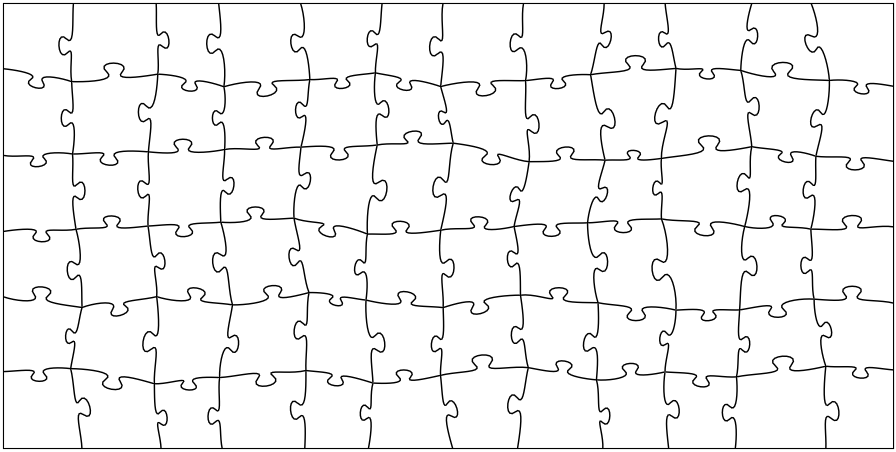
This pattern is drawn by a Shadertoy shader. Its source:

```glsl
const vec2 PIECES = vec2(12.0, 6.0);
const float MARGIN = 0.047;          // all lengths are in piece widths
const float CUT_HALF_WIDTH = 0.0098;
const float FRAME_HALF_WIDTH = 0.0075;
const float CORNER_JITTER = 0.27;
const int CURVE_STEPS = 10;

vec4 hash4(vec3 key) {
    vec4 q = fract(key.xyzx * vec4(0.1031, 0.1030, 0.0973, 0.1099));
    q += dot(q, q.wzxy + 33.33);
    return fract((q.xxyz + q.yzzw) * q.zywx);
}

float segmentDistance(vec2 p, vec2 a, vec2 b) {
    vec2 ab = b - a;
    float t = clamp(dot(p - a, ab) / dot(ab, ab), 0.0, 1.0);
    return length(p - a - ab * t);
}

vec2 bezier(vec2 a, vec2 b, vec2 c, vec2 d, float t) {
    float s = 1.0 - t;
    return s * s * s * a + 3.0 * s * t * (s * b + t * c) + t * t * t * d;
}

float bezierDistance(vec2 p, vec2 a, vec2 b, vec2 c, vec2 d) {
    float nearest = 1e3;
    vec2 previous = a;
    for (int i = 1; i <= CURVE_STEPS; i++) {
        vec2 next = bezier(a, b, c, d, float(i) / float(CURVE_STEPS));
        nearest = min(nearest, segmentDistance(p, previous, next));
        previous = next;
    }
    return nearest;
}

// Corners wander freely inside, and only along the frame at the rim
vec2 corner(vec2 id, vec2 count) {
    vec2 offset = (hash4(vec3(id, 7.0)).xy - 0.5) * CORNER_JITTER;
    vec2 inside = step(0.5, id) * step(id, count - 0.5);
    return id + offset * inside;
}

// One cut with a tab: shoulder, head, shoulder
float cutDistance(vec2 p, vec2 start, vec2 end, vec4 side, vec4 vary) {
    vec2 along = end - start;
    vec2 across = vec2(-along.y, along.x) * (side.x < 0.5 ? -1.0 : 1.0);
    float size = length(along);
    vec2 q = vec2(dot(p - start, along), dot(p - start, across)) / (size * size);

    vec2 middle = vec2(0.5, 0.0) + (vary.xy - 0.5) * vec2(0.09, 0.05);
    float tilt = (vary.z - 0.5) * 0.06;
    vec2 neckA = middle + vec2(-0.087, 0.06 - 0.4 * tilt);
    vec2 neckB = middle + vec2(0.087, 0.06 + 0.4 * tilt);
    vec2 headA = middle + vec2(-0.235, 0.2 - tilt);
    vec2 headB = middle + vec2(0.235, 0.2 + tilt);
    vec2 shoulderA = neckA + 0.7 * (neckA - headA);
    vec2 shoulderB = neckB + 0.7 * (neckB - headB);
    vec2 bendA = vec2(0.2, (side.y - 0.5) * 0.09);
    vec2 bendB = vec2(0.8, (side.z - 0.5) * 0.09);

    float d = bezierDistance(q, vec2(0.0), bendA, shoulderA, neckA);
    d = min(d, bezierDistance(q, neckA, headA, headB, neckB));
    d = min(d, bezierDistance(q, neckB, shoulderB, bendB, vec2(1.0, 0.0)));
    return d * size;
}

// Nearest two cuts that run along the given axis
float cutsDistance(vec2 p, vec2 axis, vec2 count) {
    float nearest = 1e3;
    vec2 nearestCorner = floor(p + 0.5);
    for (int i = 0; i < 2; i++) {
        vec2 id = nearestCorner - axis * float(i);
        vec2 firstId = 1.0 - axis;
        if (any(lessThan(id, firstId)) || any(greaterThan(id, count - 1.0))) continue;
        vec4 side = hash4(vec3(id, 21.0 + 10.0 * axis.x));
        vec4 vary = hash4(vec3(id, 53.0 + 10.0 * axis.x));
        float d = cutDistance(p, corner(id, count), corner(id + axis, count), side, vary);
        nearest = min(nearest, d);
    }
    return nearest;
}

float frameDistance(vec2 p, vec2 size) {
    vec2 d = abs(p - 0.5 * size) - 0.5 * size;
    return abs(length(max(d, 0.0)) + min(max(d.x, d.y), 0.0));
}

// Share of a pixel covered by a line
float lineCoverage(float d, float halfWidth, float pixel) {
    float upper = min(d + 0.5 * pixel, halfWidth);
    float lower = max(d - 0.5 * pixel, -halfWidth);
    return clamp((upper - lower) / pixel, 0.0, 1.0);
}

void mainImage(out vec4 fragColor, in vec2 fragCoord) {
    float pixel = (PIECES.y + 2.0 * MARGIN) / iResolution.y;
    vec2 p = fragCoord * pixel - MARGIN;

    float cuts = min(cutsDistance(p, vec2(1.0, 0.0), PIECES),
                     cutsDistance(p, vec2(0.0, 1.0), PIECES));
    float inside = step(0.0, min(min(p.x, p.y), min(PIECES.x - p.x, PIECES.y - p.y)));
    float ink = inside * lineCoverage(cuts, CUT_HALF_WIDTH, pixel);
    ink = max(ink, lineCoverage(frameDistance(p, PIECES), FRAME_HALF_WIDTH, pixel));

    fragColor = vec4(vec3(1.0 - ink), 1.0);
}
```
